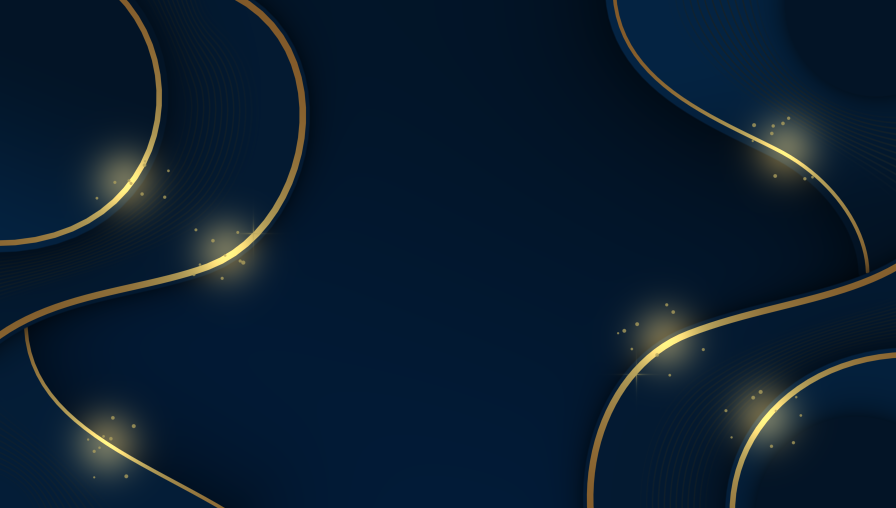
A Shadertoy shader for this background:

```glsl
// Dark navy backdrop with layered curved panels edged in gold.
// Each edge is a cubic curve turned into a signed distance; that one value
// drives the fill, shadow, gold strand and fine contour lines between edges.

const float ASPECT = 1.768;          // design width in units of canvas height
const int   SEGMENTS = 22;           // straight pieces per curve
const int   SPARKS = 9;              // dots around each glow
const float SPARK_SPREAD = 0.095;
const float LINE_COUNT = 24.0;
const float LINE_WIDTH = 0.0028;
const float SHADOW_DEPTH = 0.42;
const float GLOW_FALLOFF = 260.0;
const float SHINE_FALLOFF = 22.0;

const vec3 NAVY_DARK  = vec3(0.008, 0.082, 0.160);
const vec3 NAVY_BLUE  = vec3(0.008, 0.108, 0.222);
const vec3 PANEL_DARK = vec3(0.012, 0.078, 0.148);
const vec3 PANEL_MID  = vec3(0.014, 0.102, 0.195);
const vec3 PANEL_BLUE = vec3(0.016, 0.138, 0.258);
const vec3 LINE_COLOR = vec3(0.075, 0.130, 0.165);
const vec3 GOLD_DEEP  = vec3(0.510, 0.350, 0.160);
const vec3 GOLD_PALE  = vec3(0.700, 0.640, 0.370);
const vec3 GLOW_COLOR = vec3(0.420, 0.340, 0.165);

const vec2 GLOWS[6] = vec2[6](vec2(0.247, 0.643), vec2(0.447, 0.505), vec2(0.212, 0.127),
                              vec2(1.551, 0.707), vec2(1.312, 0.332), vec2(1.509, 0.180));
const vec2 STARS[2] = vec2[2](vec2(0.500, 0.540), vec2(1.256, 0.263));

float px;                            // size of one pixel in design units

float hash(float n) { return fract(sin(n * 12.9898) * 4375.85); }

vec2 cubic(vec2 a, vec2 b, vec2 c, vec2 d, float t) {
    float s = 1.0 - t;
    return s * s * s * a + 3.0 * s * t * (s * b + t * c) + t * t * t * d;
}

// Signed distance to a cubic curve, positive on the right of its direction
float curve(vec2 p, vec2 a, vec2 b, vec2 c, vec2 d) {
    float best = 1e9, side = 1.0;
    vec2 start = a;
    for (int i = 1; i <= SEGMENTS; i++) {
        vec2 end = cubic(a, b, c, d, float(i) / float(SEGMENTS));
        vec2 e = end - start, q = p - start;
        vec2 r = q - e * clamp(dot(q, e) / dot(e, e), 0.0, 1.0);
        if (dot(r, r) < best) {
            best = dot(r, r);
            side = e.x * q.y - e.y * q.x > 0.0 ? -1.0 : 1.0;
        }
        start = end;
    }
    return side * sqrt(best);
}

float nearer(float a, float b) { return abs(a) < abs(b) ? a : b; }

// Fill with a narrow rim outside the edge and a soft shadow beyond it
vec3 panel(vec3 col, vec3 fill, float d, float rim, float blur) {
    col *= 1.0 - SHADOW_DEPTH * exp(-max(-d - rim, 0.0) / blur);
    return mix(col, fill, smoothstep(-px, px, d + rim));
}

vec3 strand(vec3 col, vec3 gold, float d, float halfWidth) {
    return mix(col, gold, 1.0 - smoothstep(halfWidth - 0.7 * px, halfWidth + 0.7 * px, abs(d)));
}

// Contour lines that blend from an outer edge to an inner one
vec3 contours(vec3 col, float outer, float inner, float strength) {
    float gap = max(outer, 0.0) + max(-inner, 0.0) + 1e-4;
    float f = max(outer, 0.0) / gap;
    float d = abs(fract(f * LINE_COUNT) - 0.5) * gap / LINE_COUNT;
    float fade = smoothstep(0.28, 0.5, f) * (1.0 - smoothstep(0.72, 0.88, f));
    float line = 1.0 - smoothstep(0.0, max(LINE_WIDTH, px), d);
    return mix(col, LINE_COLOR, line * fade * strength);
}

void mainImage(out vec4 fragColor, in vec2 fragCoord) {
    vec2 p = fragCoord / iResolution.xy * vec2(ASPECT, 1.0);
    px = 1.0 / iResolution.y;

    // Edges
    vec2 leftJoin = vec2(0.410, 0.475), rightJoin = vec2(1.359, 0.343), topJoin = vec2(1.530, 0.707);
    float left = nearer(
        curve(p, vec2(0.461, 1.009), vec2(0.682, 0.896), vec2(0.613, 0.551), leftJoin),
        curve(p, leftJoin, vec2(0.276, 0.426), vec2(0.104, 0.424), vec2(-0.018, 0.327)));
    float leftInner = curve(p, vec2(0.230, 1.014), vec2(0.396, 0.850), vec2(0.318, 0.518), vec2(-0.014, 0.521));
    float right = nearer(
        curve(p, vec2(1.166, -0.018), vec2(1.152, 0.147), vec2(1.233, 0.295), rightJoin),
        curve(p, rightJoin, vec2(1.509, 0.401), vec2(1.671, 0.410), vec2(1.788, 0.486)));
    float rightInner = curve(p, vec2(1.445, -0.018), vec2(1.440, 0.159), vec2(1.590, 0.297), vec2(1.788, 0.302));
    float top = nearer(
        curve(p, vec2(1.712, 0.465), vec2(1.710, 0.551), vec2(1.641, 0.652), topJoin),
        curve(p, topJoin, vec2(1.406, 0.770), vec2(1.221, 0.839), vec2(1.212, 1.014)));
    float low = curve(p, vec2(0.051, 0.355), vec2(0.060, 0.166), vec2(0.276, 0.097), vec2(0.452, -0.009));
    float topDisc = 0.18 - length(p - vec2(1.73, 0.99));
    float lowDisc = 0.20 - length(p - vec2(1.69, -0.02));
    float cornerDisc = 0.06 - length(p - vec2(-0.03, -0.03));

    // Glows, sparks and stars
    float glow = 0.0, shine = 0.0, spark = 0.0;
    for (int i = 0; i < 6; i++) {
        vec2 q = p - GLOWS[i];
        glow += exp(-dot(q, q) * GLOW_FALLOFF);
        shine = max(shine, exp(-dot(q, q) * SHINE_FALLOFF));
        for (int j = 0; j < SPARKS; j++) {
            float id = float(i * SPARKS + j) + 1.0, angle = 6.2832 * hash(id);
            vec2 dotPos = SPARK_SPREAD * sqrt(hash(id + 71.3)) * vec2(cos(angle), 0.75 * sin(angle));
            float size = mix(0.0015, 0.0035, hash(id + 31.7));
            spark += 1.0 - smoothstep(size - 0.5 * px, size + px, length(q - dotPos));
        }
    }
    for (int i = 0; i < 2; i++) {
        vec2 q = abs(p - STARS[i]);
        spark += exp(-min(q.x, q.y) / 0.0015 - max(q.x, q.y) / 0.013);
    }
    vec3 gold = mix(GOLD_DEEP, GOLD_PALE, shine);

    // Backdrop, then panels from back to front
    vec3 col = mix(NAVY_BLUE, NAVY_DARK, smoothstep(-0.1, 0.75, 0.75 * p.y + 0.3 * (p.x - 0.8)));
    vec3 fill = mix(PANEL_DARK, PANEL_BLUE, smoothstep(0.5, 0.92, p.y + 0.2 * (1.5 - p.x)));
    fill = contours(fill, top, topDisc, 0.9);
    fill = panel(fill, PANEL_DARK, topDisc, 0.0, 0.03);
    col = strand(panel(col, fill, top, 0.018, 0.11), gold, top, 0.0036);

    fill = contours(mix(PANEL_MID, PANEL_BLUE, 0.3), low, cornerDisc, 0.5);
    col = strand(panel(col, fill, low, 0.0, 0.11), gold, low, 0.0036);

    fill = contours(PANEL_MID, left, leftInner, 0.75);
    col = strand(panel(col, fill, left, 0.014, 0.025), gold, left, 0.0065);
    fill = mix(PANEL_BLUE, PANEL_DARK, smoothstep(0.45, 0.95, p.y + 0.4 * p.x));
    col = strand(panel(col, fill, leftInner, 0.018, 0.06), gold, leftInner, 0.0055);

    fill = contours(PANEL_MID, right, rightInner, 0.75);
    col = strand(panel(col, fill, right, 0.014, 0.025), gold, right, 0.0065);
    fill = panel(mix(PANEL_MID, PANEL_BLUE, 0.7), PANEL_DARK, lowDisc, 0.0, 0.03);
    col = strand(panel(col, fill, rightInner, 0.014, 0.05), gold, rightInner, 0.0055);

    col += GLOW_COLOR * glow;
    col = mix(col, GOLD_PALE, 0.75 * clamp(spark, 0.0, 1.0));
    fragColor = vec4(col, 1.0);
}
```
